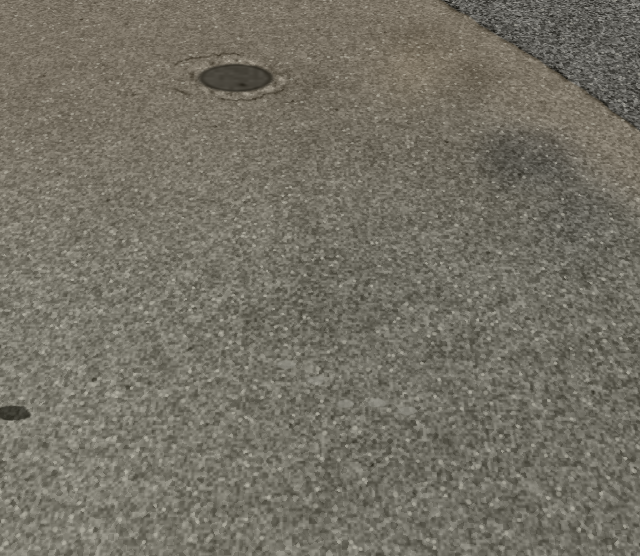
This texture is drawn by a WebGL 1 fragment shader. Its source:

```glsl
precision highp float;

uniform vec2 u_resolution;

const float HORIZON = 1.9;
const float GRAIN = 215.0;
const float FORESHORTENING = 1.9;
const float CHIP_CONTRAST = 0.115;
const float DUST_CONTRAST = 0.18;
const vec3 ASPHALT = vec3(0.472, 0.463, 0.418);
const vec3 WARM_DUST = vec3(0.508, 0.474, 0.416);
const vec3 GRAVEL = vec3(0.375, 0.370, 0.350);
const vec3 PALE_STONE = vec3(0.74, 0.73, 0.68);
const vec3 SCUFF = vec3(0.61, 0.605, 0.57);
const vec3 IRON = vec3(0.285, 0.270, 0.235);
const vec3 OIL = vec3(0.19, 0.185, 0.15);
const vec2 COVER = vec2(0.3685, 0.747);
const vec2 COVER_RADII = vec2(0.058, 0.0215);

float hash(vec2 p) {
  vec3 q = fract(vec3(p.xyx) * 0.1031);
  q += dot(q, q.yzx + 33.33);
  return fract((q.x + q.y) * q.z);
}

float noise(vec2 p) {
  vec2 i = floor(p), f = fract(p);
  f = f * f * (3.0 - 2.0 * f);
  return mix(mix(hash(i), hash(i + vec2(1.0, 0.0)), f.x),
             mix(hash(i + vec2(0.0, 1.0)), hash(i + 1.0), f.x), f.y);
}

float fbm(vec2 p) {
  float sum = 0.0, amp = 0.5;
  for (int i = 0; i < 4; i++) {
    sum += amp * noise(p);
    p = p * 2.03 + 17.3;
    amp *= 0.5;
  }
  return sum / 0.9375;
}

// Nearest stone: x is its random tone, y the distance to its centre.
vec2 chips(vec2 p) {
  vec2 cell = floor(p), best = vec2(0.0, 9.0);
  for (int j = -1; j <= 1; j++) {
    for (int i = -1; i <= 1; i++) {
      vec2 id = cell + vec2(float(i), float(j));
      vec2 centre = id + 0.1 + 0.8 * vec2(hash(id + 5.1), hash(id + 71.7));
      float d = length(p - centre);
      if (d < best.y) best = vec2(hash(id + 31.3), d);
    }
  }
  return best;
}

// Soft elliptical blot, 1 at the centre.
float blot(vec2 p, vec2 centre, vec2 radii) {
  vec2 d = (p - centre) / radii;
  return exp(-dot(d, d));
}

void main() {
  vec2 p = gl_FragCoord.xy / u_resolution.x;
  float px = 1.0 / u_resolution.x;
  float depth = 1.0 / (HORIZON - p.y);
  vec2 ground = vec2((p.x - 0.5) * depth, FORESHORTENING * depth) * GRAIN + 300.0;
  float cloud = fbm(p * vec2(6.0, 9.0) + 4.0);
  vec2 wobble = p + 0.03 * (vec2(fbm(p * 13.0), fbm(p * 13.0 + 40.0)) - 0.5);

  // Broad tone: warm far end, lighter left, worn dark areas
  float warm = smoothstep(0.38, 0.86, p.y + 0.10 * (0.5 - p.x));
  vec3 color = mix(ASPHALT, WARM_DUST * 0.935, warm);
  color += 0.018 * (1.0 - smoothstep(0.0, 0.45, p.x)) * (1.0 - warm);
  color -= vec3(0.030, 0.029, 0.025) * smoothstep(0.3, 0.7, p.x) * (1.0 - warm);
  color += 0.03 * (cloud - 0.5);
  color -= 0.036 * blot(wobble, vec2(0.48, 0.37), vec2(0.16, 0.09));
  color -= 0.030 * blot(wobble, vec2(0.66, 0.16), vec2(0.18, 0.06));
  color -= 0.020 * blot(wobble, vec2(0.95, 0.30), vec2(0.18, 0.18));
  color -= 0.025 * blot(wobble, vec2(0.12, 0.68), vec2(0.07, 0.03));
  color -= 0.020 * blot(wobble, vec2(0.52, 0.65), vec2(0.16, 0.06));

  // Dusty strip beside the curved pavement edge
  float along = p.x - 0.69;
  float edge = (p.y - 0.867 + 0.58 * along + 0.23 * along * along) * 0.83;
  edge += 0.006 * (fbm(p * 45.0) - 0.5);
  float strip = smoothstep(-0.14, -0.05, edge + 0.03 * (cloud - 0.5)) * smoothstep(0.48, 0.68, p.x);
  color = mix(color, WARM_DUST, 0.7 * strip);
  color += vec3(0.045, 0.037, 0.025) * blot(wobble, vec2(0.645, 0.755), vec2(0.07, 0.05));
  color -= 0.060 * blot(wobble, vec2(0.66, 0.81), vec2(0.07, 0.03));
  color -= 0.065 * blot(wobble, vec2(0.745, 0.745), vec2(0.05, 0.035));
  color -= 0.040 * blot(wobble, vec2(0.48, 0.735), vec2(0.06, 0.025));

  // Damp patch with a firm right-hand border
  float damp = length((wobble - vec2(0.825, 0.622)) / vec2(0.088, 0.055));
  color -= vec3(0.090, 0.082, 0.068) * (1.0 - smoothstep(0.35, 1.3, damp));
  color -= vec3(0.050, 0.046, 0.036) * blot(wobble, vec2(0.90, 0.53), vec2(0.07, 0.07));
  color -= 0.022 * blot(wobble, vec2(0.74, 0.60), vec2(0.10, 0.06));

  // Loose gravel past the edge
  float gravel = smoothstep(-0.002, 0.002, edge);
  color = mix(color, GRAVEL, gravel);
  color -= 0.15 * exp(-pow(edge / 0.0045, 2.0)) * smoothstep(0.2, 0.6, noise(p * 70.0));

  // Aggregate grain and bright or dark stones
  vec2 stone = chips(ground);
  vec2 pebble = chips(ground * 0.55 + 90.0);
  float contrast = mix(mix(1.1, 0.66, warm), 1.5, gravel);
  float grain = CHIP_CONTRAST * (stone.x - 0.5) + DUST_CONTRAST * (noise(ground * 1.7) - 0.5);
  grain += 0.08 * (fbm(ground * 0.3) - 0.5);
  color += contrast * grain;
  float core = 1.0 - smoothstep(0.2, 0.5, stone.y);
  color = mix(color, PALE_STONE, mix(0.6, 0.4, warm) * core * smoothstep(0.945, 0.985, stone.x));
  float bigCore = 1.0 - smoothstep(0.15, 0.4, pebble.y);
  color = mix(color, PALE_STONE, 0.55 * bigCore * smoothstep(0.965, 0.99, pebble.x));
  color -= 0.12 * bigCore * (1.0 - smoothstep(0.004, 0.015, pebble.x));

  // Pale scuffs in a short descending row
  for (int i = 0; i < 5; i++) {
    float k = float(i);
    vec2 at = vec2(0.447 + 0.047 * k, 0.288 - 0.018 * k - 0.014 * sin(k * 1.9 - 2.2));
    float scuff = blot(p, at, vec2(0.017, 0.008)) + 0.3 * (noise(p * 110.0) - 0.5);
    color = mix(color, SCUFF, 0.6 * smoothstep(0.35, 0.65, scuff));
  }

  // Iron cover with a cracked, chipped surround
  vec2 local = (p - COVER) / COVER_RADII;
  float radius = length(local);
  float rough = fbm(p * 60.0);
  float collar = exp(-pow((radius - 1.22) / 0.17, 2.0));
  color += collar * (0.36 * (noise(p * 130.0) - 0.5) + 0.01);
  float ring = length((p - COVER + vec2(0.012, -0.002)) / vec2(0.098, 0.036)) + 0.3 * (rough - 0.5);
  color -= 0.15 * exp(-pow((ring - 1.0) / 0.05, 2.0)) * smoothstep(0.4, 0.65, noise(p * 28.0 + 8.0));
  float soft = 1.5 * px / COVER_RADII.y;
  float lid = 1.0 - smoothstep(1.0 - soft, 1.0 + soft, radius + 0.08 * (rough - 0.5));
  vec3 iron = IRON + 0.06 * (noise(p * vec2(130.0, 260.0)) - 0.5);
  iron -= 0.08 * smoothstep(0.78, 0.95, radius);
  iron -= 0.14 * blot(p, COVER + vec2(0.010, -0.011), vec2(0.006, 0.003));
  color = mix(color, iron, lid);

  // Oil spot at the left
  float spot = length((p - vec2(0.022, 0.224)) / vec2(0.025, 0.0125)) + 0.6 * (rough - 0.5);
  color = mix(color, OIL + 0.5 * grain, 0.9 * (1.0 - smoothstep(0.85, 1.1, spot)));

  gl_FragColor = vec4(clamp(color, 0.0, 1.0), 1.0);
}
```
